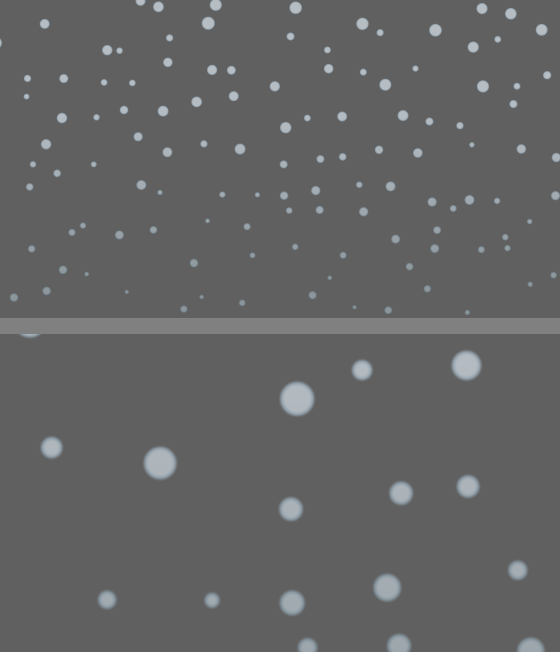
Top: the whole. Bottom: its middle third, enlarged.
A Shadertoy shader for this pattern:

```glsl
// Soft pale snow dots on flat grey, shrinking and fading toward the bottom.
#define CELL 0.118        // spacing of the scatter grid, in canvas heights
#define PRESENCE 0.90     // share of cells that hold a dot
#define JITTER 0.86       // freedom of a dot inside its cell
#define R_MIN 0.0058      // smallest radius at the bottom
#define R_MAX 0.0130      // largest radius at the bottom
#define TOP_GROWTH 0.68   // extra size at the top
#define EDGE 0.0022       // half width of the soft outline
#define RIM 0.0055        // depth of the bluish rim
#define MERGE 0.006       // width of the neck between touching dots

const vec3 BACKGROUND = vec3(0.378);
const vec3 CORE_TOP = vec3(0.715, 0.745, 0.770);
const vec3 CORE_LOW = vec3(0.545, 0.585, 0.605);
const vec3 RIM_TINT = vec3(0.79, 0.84, 0.87);

// Three uniform random values per cell
vec3 hash3(vec2 cell) {
    uvec3 v = uvec3(ivec3(ivec2(cell) + 64, 17));
    v = v * 1664525u + 1013904223u;
    v.x += v.y * v.z; v.y += v.z * v.x; v.z += v.x * v.y;
    v ^= v >> 16u;
    v.x += v.y * v.z; v.y += v.z * v.x; v.z += v.x * v.y;
    return vec3(v >> 8u) / 16777216.0;
}

// Smooth union of two distances
float smoothMin(float a, float b, float k) {
    float h = max(k - abs(a - b), 0.0) / k;
    return min(a, b) - h * h * k * 0.25;
}

// Signed distance to the nearest scattered dots
float dotField(vec2 p) {
    vec2 home = floor(p / CELL);
    float dist = 1.0;
    for (int j = -1; j <= 1; j++) {
        for (int i = -1; i <= 1; i++) {
            vec2 cell = home + vec2(i, j);
            vec3 place = hash3(cell);
            vec3 kind = hash3(cell + vec2(37.0, 91.0));
            if (kind.x > PRESENCE) continue;
            vec2 center = (cell + 0.5 + JITTER * (place.xy - 0.5)) * CELL;
            float radius = mix(R_MIN, R_MAX, kind.y) * (1.0 + TOP_GROWTH * center.y);
            dist = smoothMin(dist, length(p - center) - radius, MERGE);
        }
    }
    return dist;
}

void mainImage(out vec4 fragColor, in vec2 fragCoord) {
    vec2 p = fragCoord / iResolution.y;
    float dist = dotField(p);

    // Brightness falls with height, the rim is darker and bluer
    vec3 core = mix(CORE_LOW, CORE_TOP, smoothstep(0.0, 0.75, p.y));
    vec3 snow = mix(core, core * RIM_TINT, smoothstep(-RIM, 0.0, dist));

    // Soft outline, never thinner than a pixel
    float edge = max(EDGE, 0.7 / iResolution.y);
    float cover = 1.0 - smoothstep(-edge, edge, dist);
    fragColor = vec4(mix(BACKGROUND, snow, cover), 1.0);
}
```
